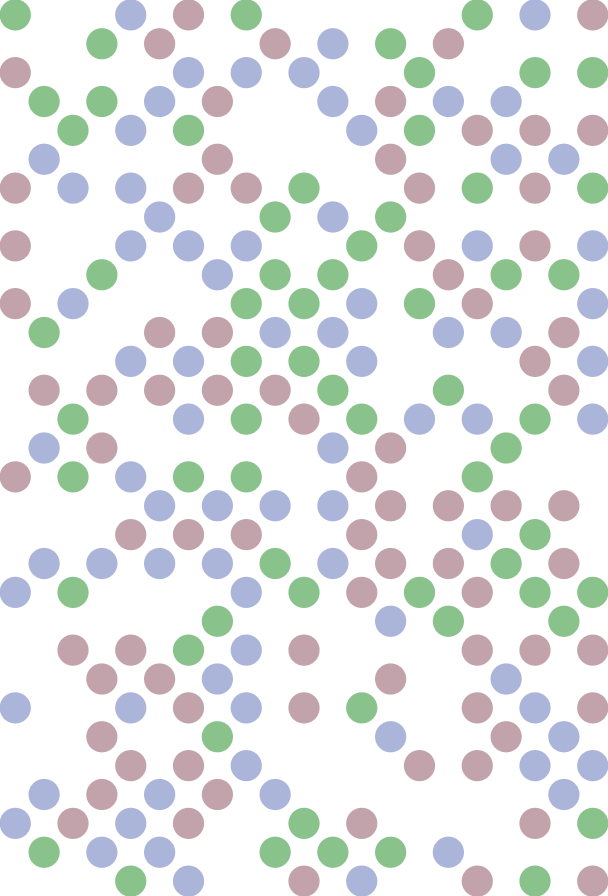
A Shadertoy shader for this pattern:

```glsl
// Integer hash of a lattice site, giving a value from 0 to 1
float siteHash(ivec2 site) {
    uvec2 q = uvec2(site + 512) * uvec2(1597334673u, 3812015801u);
    uint n = q.x ^ q.y;
    n = (n ^ (n >> 16)) * 2146121005u;
    n = (n ^ (n >> 15)) * 2221713035u;
    n ^= n >> 16;
    return float(n >> 8) / 16777216.0;
}

// Dot colour for a random pick; white stands for an empty site
vec3 dotColor(float pick) {
    if (pick < 0.225) return vec3(0.67, 0.71, 0.855);
    if (pick < 0.435) return vec3(0.54, 0.76, 0.55);
    if (pick < 0.645) return vec3(0.76, 0.64, 0.67);
    return vec3(1.0);
}

void mainImage(out vec4 fragColor, in vec2 fragCoord) {
    // Centred coordinates in lattice steps
    float pixel = 31.03 / iResolution.y;
    vec2 p = (fragCoord - 0.5 * iResolution.xy) * pixel;

    // Nearest checkerboard site, found through diagonal cells
    vec2 diagonal = 2.0 * floor(vec2(p.x + p.y, p.x - p.y) * 0.5) + 1.0;
    vec2 site = 0.5 * vec2(diagonal.x + diagonal.y, diagonal.x - diagonal.y);

    // Keep only sites whose centres fit well inside the canvas
    vec2 extent = floor(0.5 * iResolution.xy * pixel);
    bool inside = all(lessThanEqual(abs(site), extent + 0.1));

    // Smooth-edged disc
    float edge = length(p - site) - 0.54;
    float coverage = inside ? clamp(0.5 - edge / pixel, 0.0, 1.0) : 0.0;
    vec3 color = mix(vec3(1.0), dotColor(siteHash(ivec2(round(site)))), coverage);
    fragColor = vec4(color, 1.0);
}
```
